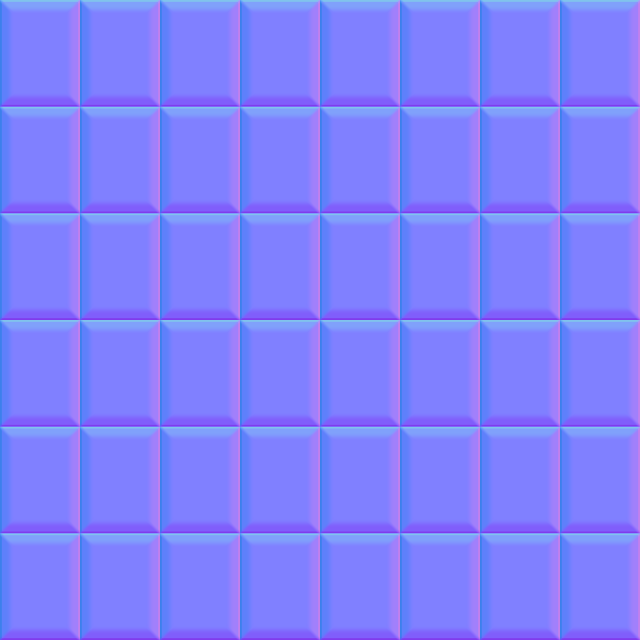
Reproduce this texture map procedurally as a WebGL 1 fragment shader.

```glsl
precision highp float;
// Tangent-space normal map of a grid of plain bevelled wall tiles.
// Each tile is flat, rolls off in a soft mitred bevel and drops steeply into
// a thin groove; the outward slope is turned into a normal and encoded.

uniform vec2 u_resolution;

#define TILES vec2(8.0, 6.0)    // whole repeats across and up
#define GROOVE_WIDTH 0.0028     // steep rim on each side of a joint
#define BEVEL_FULL 0.009        // bevel keeps its full slope up to here
#define BEVEL_END 0.022         // bevel has faded to flat here
#define BEVEL_SLOPE 0.27
#define GROOVE_SLOPE 0.62
#define MITRE_SOFTNESS 0.005    // blend between two sides at a corner

// Slope steepness at a given distance from the tile edge
float edgeSlope(float dist, float pixel) {
  float bevel = BEVEL_SLOPE * (1.0 - smoothstep(BEVEL_FULL, BEVEL_END, dist));
  float groove = clamp((GROOVE_WIDTH - dist) / pixel + 0.5, 0.0, 1.0);
  return mix(bevel, GROOVE_SLOPE, groove);
}

// Downhill slope of the tile surface, pointing out towards its nearest side
vec2 tileSlope(vec2 uv, float pixel) {
  vec2 local = fract(uv * TILES) - 0.5;
  vec2 dist = (0.5 - abs(local)) / TILES;

  // Opposite slopes cancel within the pixel that straddles a joint
  vec2 outward = sign(local) * clamp(dist / (0.5 * pixel), 0.0, 1.0);

  // Diagonal mitre chooses between the vertical and horizontal sides
  float mitre = smoothstep(-MITRE_SOFTNESS, MITRE_SOFTNESS, dist.x - dist.y);
  vec2 facing = outward * vec2(1.0 - mitre, mitre);
  return facing * edgeSlope(min(dist.x, dist.y), pixel);
}

void main() {
  vec2 uv = gl_FragCoord.xy / u_resolution;
  float pixel = 1.0 / min(u_resolution.x, u_resolution.y);

  vec3 normal = normalize(vec3(tileSlope(uv, pixel), 1.0));
  gl_FragColor = vec4(normal * 0.5 + 0.5, 1.0);
}
```
